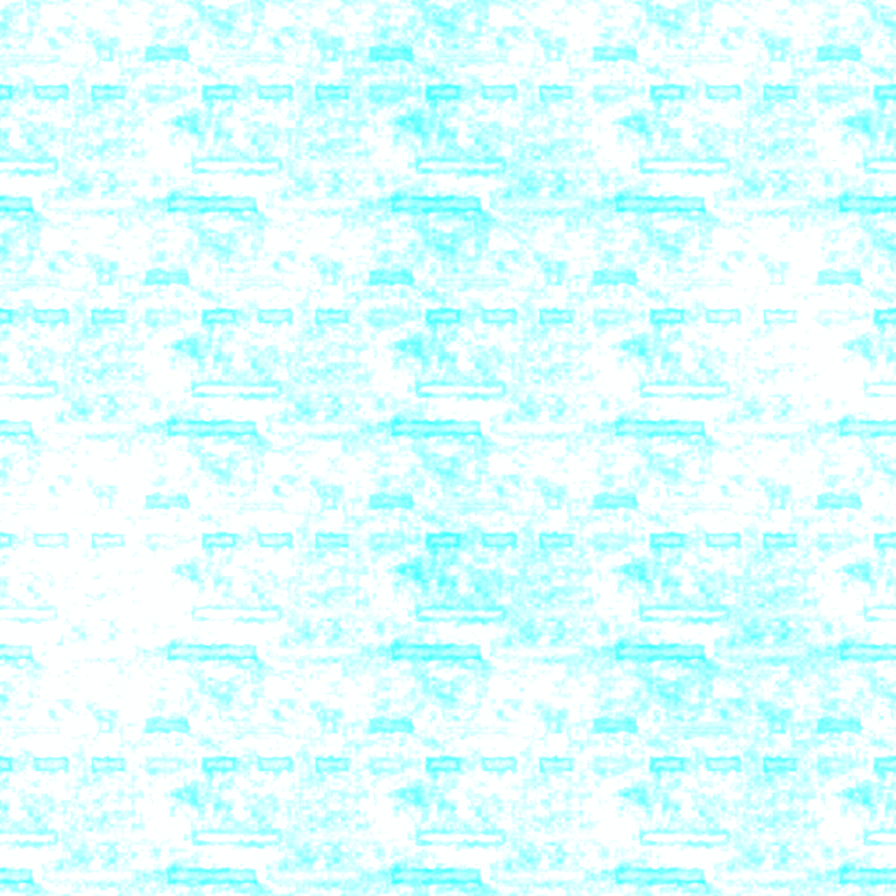
Write a Shadertoy shader that draws this pattern.

```glsl
// Worn cyan-on-white wall: a 4 by 4 repeat of bars, dashes and ragged blots.
// One tone value is built per repeat from wrapping noise and soft boxes, then
// varied over the canvas by wide faded or tinted patches and fine grain.

const float REPEATS = 4.0;
const float BASE_TONE = 0.09;
const float MAX_TONE = 0.72;
const float EDGE = 0.010;
const float RIM_INSET = 0.007;
const float RIM_WIDTH = 0.012;

float hash(vec2 cell, float seed) {
    uvec3 v = uvec3(cell, seed) * uvec3(1597u, 3812u, 2741u) + 977u;
    uint h = (v.x ^ (v.y << 7)) * 27183u + v.z * 7919u;
    h = (h ^ (h >> 13)) * 48271u;
    h = (h ^ (h >> 15)) * 69621u;
    return float((h ^ (h >> 16)) & 65535u) / 65535.0;
}

// Value noise on a grid that wraps over the unit square; steep, blocky steps.
float tileNoise(vec2 p, vec2 grid, float seed) {
    p *= grid;
    vec2 i = floor(p);
    vec2 f = smoothstep(0.2, 0.8, p - i);
    vec2 a = mod(i, grid);
    vec2 b = mod(i + 1.0, grid);
    float low = mix(hash(a, seed), hash(vec2(b.x, a.y), seed), f.x);
    float high = mix(hash(vec2(a.x, b.y), seed), hash(b, seed), f.x);
    return mix(low, high, f.y);
}

float signedNoise(vec2 p, vec2 grid, float seed) {
    return tileNoise(p, grid, seed) - 0.5;
}

// Shortest offset on the wrapping unit square.
vec2 wrapOffset(vec2 p, vec2 center) {
    return fract(p - center + 0.5) - 0.5;
}

float boxDistance(vec2 p, vec2 center, vec2 halfSize) {
    vec2 d = abs(wrapOffset(p, center)) - halfSize;
    return length(max(d, 0.0)) + min(max(d.x, d.y), 0.0);
}

float blot(vec2 p, vec2 center, vec2 halfSize) {
    return smoothstep(0.03, -0.03, boxDistance(p, center, halfSize));
}

float patchGlow(vec2 p, vec2 center, float radius) {
    vec2 d = wrapOffset(p, center) / radius;
    return exp(-dot(d, d));
}

// Lays a filled bar with a soft inner rim over the tone.
float bar(float tone, vec2 p, vec2 center, vec2 halfSize, float fill, float rim, float cover) {
    float d = boxDistance(p, center, halfSize);
    float line = (d + RIM_INSET) / RIM_WIDTH;
    tone = mix(tone, fill, cover * smoothstep(EDGE, -EDGE, d));
    return tone + rim * exp(-line * line);
}

// Mottled ground, the same in every repeat.
float ground(vec2 c) {
    float tone = BASE_TONE;
    tone += 0.22 * signedNoise(c, vec2(7, 12), 1.0);
    tone += 0.28 * signedNoise(c, vec2(14, 22), 2.0);
    tone += 0.26 * signedNoise(c, vec2(30, 38), 3.0);
    tone += 0.15 * signedNoise(c, vec2(62, 64), 10.0);
    tone += 0.12 * signedNoise(c, vec2(52, 11), 4.0);
    vec2 ragged = c + 0.09 * vec2(signedNoise(c, vec2(18, 26), 5.0),
                                  signedNoise(c, vec2(30, 18), 6.0));
    tone += 0.19 * blot(ragged, vec2(0.91, 0.54), vec2(0.13, 0.06));
    tone += 0.15 * blot(ragged, vec2(0.96, 0.99), vec2(0.11, 0.03));
    tone += 0.15 * blot(ragged, vec2(0.04, 0.16), vec2(0.08, 0.04));
    tone += 0.14 * blot(ragged, vec2(0.38, 0.67), vec2(0.10, 0.04));
    tone += 0.14 * blot(ragged, vec2(0.45, 0.82), vec2(0.11, 0.03));
    tone -= 0.17 * blot(ragged, vec2(0.10, 0.83), vec2(0.14, 0.035));
    tone -= 0.12 * blot(ragged, vec2(0.58, 0.10), vec2(0.22, 0.04));
    tone -= 0.13 * blot(ragged, vec2(0.66, 0.61), vec2(0.08, 0.09));
    return tone;
}

// Long bars and the row of four dashes, with uneven ink.
float bars(float tone, vec2 c) {
    float ink = 0.7 + 0.6 * tileNoise(c, vec2(22, 34), 7.0);
    c += 0.012 * signedNoise(c, vec2(40), 11.0);
    tone = bar(tone, c, vec2(0.133, 0.255), vec2(0.20, 0.034), -0.05, 0.08 * ink, 0.9);
    tone = bar(tone, c, vec2(0.109, 0.260), vec2(0.155, 0.018), -0.05, 0.20 * ink, 0.8);
    tone = bar(tone, c, vec2(0.745, 0.240), vec2(0.096, 0.031), 0.34 * ink, 0.14, 0.9);
    tone = bar(tone, c, vec2(0.470, 0.240), vec2(0.035, 0.031), 0.12, 0.22 * ink, 0.5);
    tone = bar(tone, c, vec2(0.055, 0.740), vec2(0.197, 0.030), -0.07, 0.38 * ink, 0.95);
    tone = bar(tone, c, vec2(0.490, 0.735), vec2(0.18, 0.027), -0.04, 0.10 * ink, 0.8);
    tone = bar(tone, c, vec2(0.943, 0.911), vec2(0.198, 0.032), 0.22 * ink, 0.30 * ink, 0.9);
    tone = bar(tone, c, vec2(0.406, 0.911), vec2(0.20, 0.031), -0.04, 0.14 * ink, 0.9);
    for (int i = 0; i < 4; i++) {
        float strength = i == 2 ? 0.5 : 0.9 + 0.08 * float(i);
        vec2 center = vec2(0.23 + 0.25 * float(i), 0.412);
        tone = bar(tone, c, center, vec2(0.074, 0.030), 0.18 * strength, 0.32 * ink * strength, 0.9);
    }
    return tone;
}

// Fading and tinting across the whole canvas, plus grain.
float wear(vec2 p) {
    float tone = 0.09 * signedNoise(p, vec2(9), 8.0) + 0.15 * signedNoise(p, vec2(256), 9.0);
    tone -= 0.22 * patchGlow(p, vec2(0.11, 0.66), 0.17) + 0.18 * patchGlow(p, vec2(0.90, 0.38), 0.10);
    tone += 0.10 * patchGlow(p, vec2(0.53, 0.26), 0.14) + 0.10 * patchGlow(p, vec2(0.50, 0.64), 0.10);
    tone += 0.12 * patchGlow(p, vec2(0.86, 0.77), 0.11) + 0.10 * patchGlow(p, vec2(0.43, 0.05), 0.10);
    return tone;
}

void mainImage(out vec4 fragColor, in vec2 fragCoord) {
    vec2 uv = fragCoord / iResolution.xy;
    vec2 p = vec2(uv.x, 1.0 - uv.y);
    vec2 c = fract(p * REPEATS);
    float tone = bars(ground(c), c) + wear(p);
    fragColor = vec4(1.0 - clamp(tone, 0.005, MAX_TONE), 1.0, 1.0, 1.0);
}
```
